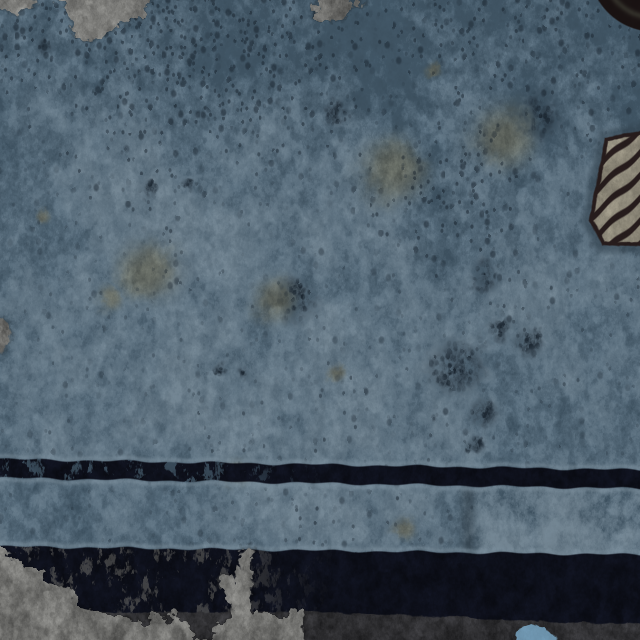
Write a Shadertoy shader that draws this texture.

```glsl
const vec3 WALL_DARK = vec3(.25, .33, .39), WALL_MID = vec3(.34, .42, .48), WALL_LIGHT = vec3(.43, .50, .55);
const vec3 NAVY = vec3(.05, .06, .10), MOULD = vec3(.09, .13, .17), OCHRE = vec3(.40, .40, .34);
const vec3 PLASTER = vec3(.44, .44, .43), GROUT = vec3(.18, .18, .19), CHIP = vec3(.43, .58, .68);
const vec3 CREAM = vec3(.56, .54, .48), BROWN = vec3(.15, .11, .11);
const float GRAIN = .12, RAGGED = .03, HATCH_STEP = .027;

// Blots: centre x, centre y, radius
const vec3 STAINS[10] = vec3[](
    vec3(.612, .733, .055), vec3(.788, .785, .052), vec3(.232, .577, .05), vec3(.172, .534, .022),
    vec3(.43, .531, .036), vec3(.677, .889, .012), vec3(.371, .26, .022), vec3(.632, .173, .019),
    vec3(.527, .418, .014), vec3(.07, .664, .012));
const vec3 MOULDS[14] = vec3[](
    vec3(.845, .822, .035), vec3(.757, .568, .026), vec3(.465, .535, .034), vec3(.717, .427, .043),
    vec3(.525, .823, .02), vec3(.345, .423, .011), vec3(.385, .421, .012), vec3(.073, .932, .013),
    vec3(.234, .706, .013), vec3(.298, .714, .011), vec3(.775, .479, .019), vec3(.826, .464, .022),
    vec3(.762, .362, .022), vec3(.74, .301, .013));

vec3 hash3(vec2 p) {
    vec3 q = fract(p.xyx * vec3(.1031, .1030, .0973));
    q += dot(q, q.yxz + 33.33);
    return fract((q.xxy + q.yzz) * q.zyx);
}

// Cellular noise: nearest distance, blended value, nearest value
vec3 cellular(vec2 p) {
    vec2 id = floor(p), f = p - id;
    float nearest = 9., owner = 0., sum = 0., weight = 0.;
    for (int n = 0; n < 9; n++) {
        vec2 o = vec2(n % 3 - 1, n / 3 - 1);
        vec3 h = hash3(id + o + 50.);
        vec2 d = o + h.xy - f;
        float q = dot(d, d), k = exp(-5. * q);
        if (q < nearest) { nearest = q; owner = h.z; }
        sum += h.z * k;
        weight += k;
    }
    return vec3(sqrt(nearest), sum / weight, owner);
}

// Layered cellular values around zero
float mottle(vec2 p) {
    float sum = 0., amp = .55;
    for (int i = 0; i < 4; i++, amp *= .7) {
        sum += amp * (cellular(p).y - .5);
        p = p * 2.1 + 17.3;
    }
    return sum;
}

float specks(vec2 p, float scale, float density) {
    vec3 c = cellular(p * scale * vec2(1.15, .85));
    return smoothstep(.52, .2, c.x) * smoothstep(1. - density, 1.12 - density, c.z);
}

float bump(float x, float width) { return exp(-x * x / (width * width)); }
float blot(vec2 p, vec3 b) { return exp(-1.6 * pow(length(p - b.xy) / b.z, 3.)); }
float ellipse(vec2 p, vec2 c, vec2 r) { return (length((p - c) / r) - 1.) * min(r.x, r.y); }
float segment(vec2 p, vec2 a, vec2 b) {
    vec2 d = b - a;
    return length(p - a - d * clamp(dot(p - a, d) / dot(d, d), 0., 1.));
}
float fill(float d) {
    float aa = 1. / iResolution.y;
    return 1. - smoothstep(-aa, aa, d);
}

void mainImage(out vec4 fragColor, in vec2 fragCoord) {
    vec2 p = fragCoord / iResolution.xy;
    float broad = mottle(p * vec2(9., 7.)), fine = mottle(p * vec2(62., 48.));
    float rag = RAGGED * mottle(p * 24.);

    // Weathered blue paint, paler panel at lower right
    float tone = .52 - .45 * smoothstep(.6, 1., p.y) + .25 * bump(length(p - vec2(.3, .5)), .27);
    tone += broad * .8 + fine * .7;
    float panel = smoothstep(.735, .755, p.x) * step(p.y, .26);
    vec3 col = mix(WALL_DARK, WALL_MID, clamp(tone * 2., 0., 1.));
    col = mix(col, WALL_LIGHT, clamp(tone * 1.5 - .65 + panel * .5, 0., 1.));
    col *= 1. - .2 * bump(p.x - .732, .012) * step(p.y, .245);

    // Ochre stains, specks and clustered mould
    float stain = 0., mould = 0.;
    for (int i = 0; i < 10; i++) stain = max(stain, blot(p + rag * .6, STAINS[i]));
    for (int i = 0; i < 14; i++) mould = max(mould, blot(p + rag, MOULDS[i]));
    col = mix(col, OCHRE * (1. + fine * .3), stain * .72);
    float haze = max(blot(p, vec3(.72, .68, .11)), blot(p, vec3(.33, .91, .17)));
    float density = .07 + .16 * haze + .1 * smoothstep(.75, 1., p.y) + .12 * max(broad, 0.);
    density *= 1. - .8 * panel;
    col = mix(col, MOULD, .5 * max(specks(p, 75., density), specks(p + 3., 130., density)));
    col = mix(col, MOULD, mould * clamp(.42 + fine * 1.5 + .5 * specks(p, 95., .6), 0., .92));

    // Thin line and broad band, pale lips, scuffed on the left
    float wobble = .0012 * (sin(p.x * 41.) + sin(p.x * 97. + 1.));
    float lineD = abs(p.y - .268 + .017 * p.x - wobble) - .0145;
    float bandD = p.y - .146 + .013 * p.x - wobble;
    col = mix(col, WALL_LIGHT * 1.06, .6 * bump(min(lineD, bandD > 0. ? bandD : 1.) - .004, .004));
    float scuff = smoothstep(.1, .3, mottle(p * vec2(55., 32.))) * smoothstep(.55, .3, p.x);
    vec3 navy = NAVY * (1. + fine * .6);
    col = mix(col, mix(navy, WALL_DARK, scuff * .8), fill(lineD));
    col = mix(col, mix(navy, PLASTER * .8, scuff * .65), fill(bandD));

    // Grout and crumbling plaster along the foot
    float foot = .044 - .018 * smoothstep(.45, 1., p.x);
    col = mix(col, GROUT * (1. + fine * .7), fill(p.y - foot + rag * .25));
    float crumble = foot - .006 + .095 * bump(p.x, .09) - .02 * bump(p.x - .32, .03);
    float bare = max(p.y - crumble + rag * 2.2, p.x - .465 + rag);
    bare = min(bare, segment(p, vec2(.388, .138), vec2(.372, .02)) - .011 + rag);
    bare = min(bare, segment(p, vec2(.352, .095), vec2(.374, .055)) - .008 + rag);

    // Peeled patches at the rim
    bare = min(bare, ellipse(p, vec2(.168, 1.), vec2(.064, .06)) + rag * 1.8);
    bare = min(bare, ellipse(p, vec2(.512, .992), vec2(.036, .03)) + rag * 1.8);
    bare = min(bare, ellipse(p, vec2(.015, 1.), vec2(.028, .013)) + rag);
    bare = min(bare, ellipse(p, vec2(-.003, .482), vec2(.023, .029)) + rag * .6);
    col *= 1. - .2 * bump(bare, .004);
    col = mix(col, PLASTER * (1. + fine * .45 + broad * .3), fill(bare));
    col = mix(col, CHIP, fill(ellipse(p, vec2(.835, .004), vec2(.025, .019)) + rag * .5));

    // Hatched cream facet
    float facet = max(.92 + .19 * (p.y - .655) - p.x, p.y - .785 - .2 * (p.x - .945));
    facet = max(facet, max(.615 - p.y, .9 * (.92 + .5 * (.655 - p.y) - p.x))) + rag * .15;
    col = mix(col, WALL_DARK * .8, .6 * (1. - smoothstep(.004, .018, facet)));
    float across = .76 * (p.y - .85 * p.x) + .002 * sin(p.x * 110.);
    float hatch = abs(fract(across / HATCH_STEP) - .5) * HATCH_STEP - .0045;
    vec3 inside = mix(CREAM * (1. + fine * .2), BROWN, fill(hatch));
    col = mix(col, mix(BROWN, inside, fill(facet + .006)), fill(facet));

    // Dark rounded corner
    float corner = length(p - vec2(1.022, 1.052)) - .1015;
    col = mix(col, mix(BROWN * .65, OCHRE * .6, .6 * bump(corner + .022, .005)), fill(corner));
    fragColor = vec4(clamp(col * (1. + GRAIN * fine), 0., 1.), 1.);
}
```
